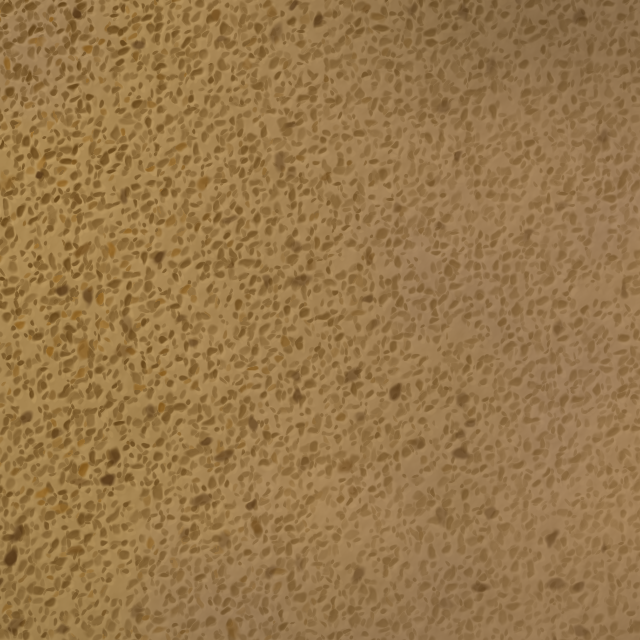
A WebGL 2 fragment shader for this texture:

```glsl
#version 300 es
precision highp float;
// Draws a sandy, pitted stone surface with small slanted grains under uneven light.

uniform vec2 u_resolution;
out vec4 outColor;

const vec3 WARM_SAND = vec3(0.665, 0.535, 0.325);
const vec3 DULL_SAND = vec3(0.630, 0.500, 0.345);
const vec3 PIT_BROWN = vec3(0.450, 0.320, 0.135);
const vec3 DARK_BROWN = vec3(0.340, 0.220, 0.090);
const vec3 OCHRE = vec3(0.600, 0.410, 0.130);
const vec3 GREY_MAUVE = vec3(0.600, 0.480, 0.370);

float hash(vec2 p, float seed) {
    return fract(sin(dot(p, vec2(127.1, 311.7)) + seed * 74.7) * 43758.5453);
}

float valueNoise(vec2 p, float seed) {
    vec2 cell = floor(p);
    vec2 f = fract(p);
    f = f * f * (3.0 - 2.0 * f);
    float low = mix(hash(cell, seed), hash(cell + vec2(1.0, 0.0), seed), f.x);
    float high = mix(hash(cell + vec2(0.0, 1.0), seed), hash(cell + vec2(1.0), seed), f.x);
    return mix(low, high, f.y);
}

float cloud(vec2 p, float seed) {
    float sum = 0.0;
    float weight = 0.5;
    for (int i = 0; i < 3; i++) {
        sum += weight * valueNoise(p, seed + float(i));
        p = p * 2.03 + 7.3;
        weight *= 0.5;
    }
    return sum / 0.875;
}

vec2 rotate(vec2 p, float angle) {
    float c = cos(angle);
    float s = sin(angle);
    return vec2(c * p.x + s * p.y, c * p.y - s * p.x);
}

// Returns the strength of the strongest grain (x) and its random tint (y).
vec2 grains(vec2 p, float presence, float radius, float seed) {
    vec2 home = floor(p);
    vec2 strongest = vec2(0.0);
    for (int y = -1; y <= 1; y++) {
        for (int x = -1; x <= 1; x++) {
            vec2 cell = home + vec2(x, y);
            if (hash(cell, seed) > presence) continue;
            vec2 center = cell + 0.1 + 0.8 * vec2(hash(cell, seed + 1.0), hash(cell, seed + 2.0));
            float angle = 0.95 + 1.9 * (hash(cell, seed + 3.0) - 0.5);
            float size = radius * mix(0.65, 1.2, hash(cell, seed + 4.0));
            float stretch = mix(1.1, 1.75, hash(cell, seed + 5.0));
            vec2 q = rotate(p - center, angle) * vec2(1.0 / stretch, 1.15) / size;
            float depth = mix(0.4, 1.0, hash(cell, seed + 6.0));
            float cover = depth * (1.0 - smoothstep(0.55, 1.25, length(q)));
            if (cover > strongest.x) strongest = vec2(cover, hash(cell, seed + 7.0));
        }
    }
    return strongest;
}

// Two overlapping sizes of fine pits.
vec2 finePits(vec2 p) {
    vec2 coarse = grains(p * 54.0, 0.78, 0.36, 3.0);
    vec2 small = grains(rotate(p, 0.35) * 74.0, 0.72, 0.34, 21.0);
    small.x *= 0.75;
    return coarse.x > small.x ? coarse : small;
}

void main() {
    vec2 uv = gl_FragCoord.xy / u_resolution;
    vec2 p = gl_FragCoord.xy / u_resolution.y;

    // Bend the grain outlines
    vec2 bend = vec2(valueNoise(p * 95.0, 41.0), valueNoise(p * 95.0, 42.0)) - 0.5;
    vec2 q = p + bend * 0.006;

    // Relief fades to the right and the bottom
    float patches = cloud(p * 4.0, 50.0);
    float warmth = 1.0 - smoothstep(0.05, 0.9, uv.x + 0.3 * (patches - 0.5));
    float relief = mix(0.52, 0.95, warmth) * mix(0.78, 1.0, smoothstep(0.0, 0.45, uv.y));

    // Sand ground with pale mauve patches
    vec3 color = mix(DULL_SAND, WARM_SAND, warmth);
    float mauve = smoothstep(0.5, 0.8, cloud(p * 3.2 + 4.0, 60.0));
    color = mix(color, GREY_MAUVE, 0.5 * mauve);

    // Fine pits with lit rims
    vec2 pit = finePits(q);
    float rim = finePits(q + vec2(-0.004, 0.005)).x - pit.x;
    vec3 pitColor = mix(PIT_BROWN, OCHRE, smoothstep(0.8, 1.0, pit.y) * warmth);
    color = mix(color, pitColor, pit.x * relief);
    color += vec3(0.055, 0.052, 0.040) * rim * relief;

    // Sparse larger grains
    vec2 chip = grains(q * 27.0, 0.13, 0.25, 80.0);
    vec3 chipColor = mix(DARK_BROWN, OCHRE, smoothstep(0.65, 0.9, chip.y) * warmth);
    color = mix(color, chipColor, chip.x * mix(0.55, 0.9, warmth));

    // Soft mottling and uneven light
    color += 0.05 * (cloud(rotate(p, 0.9) * vec2(55.0, 90.0), 90.0) - 0.5);
    float light = 1.0 + 0.1 * (patches - 0.5);
    light -= 0.12 * smoothstep(0.65, 1.0, uv.y) * smoothstep(0.2, 0.9, uv.x);
    light -= 0.07 * (1.0 - smoothstep(0.0, 0.22, uv.y));
    outColor = vec4(clamp(color * light, 0.0, 1.0), 1.0);
}
```
